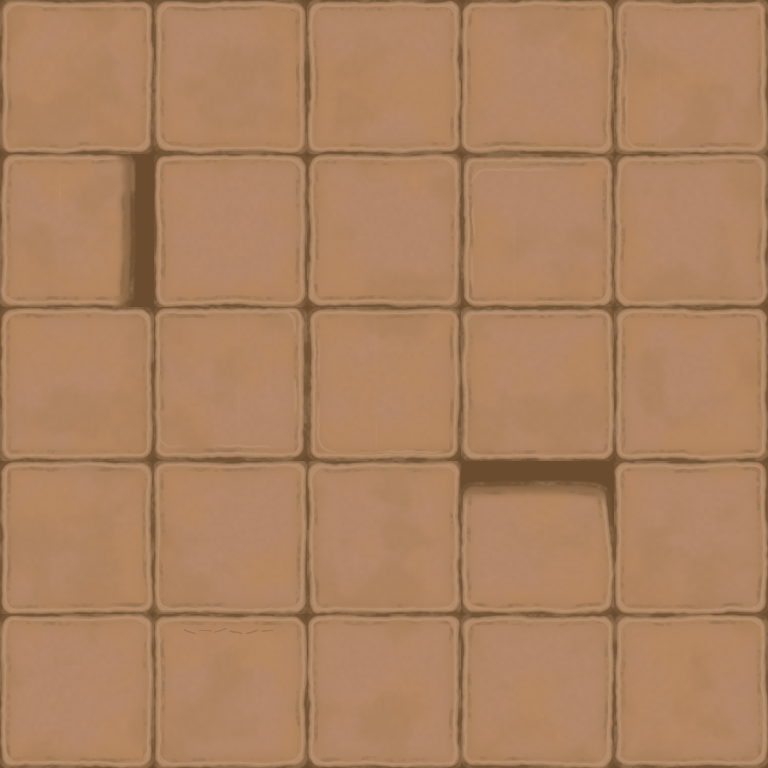
Write a Shadertoy shader that draws this texture.

```glsl
// Worn terracotta floor: a five by five grid of rounded clay tiles in brown grout.
// Each tile is a rounded box with its own insets; noise adds mottling, pale rims,
// edge dirt and scratches, and two shifted tiles leave wide open gaps.

const float TILES = 5.0;
const vec3 CLAY = vec3(0.71, 0.53, 0.38);
const vec3 ROSE = vec3(0.70, 0.53, 0.41);
const vec3 SHADE = vec3(0.65, 0.49, 0.34);
const vec3 RIM = vec3(0.72, 0.57, 0.45);
const vec3 DIRT = vec3(0.55, 0.42, 0.30);
const vec3 GROUT = vec3(0.45, 0.33, 0.21);
const vec3 PIT = vec3(0.42, 0.30, 0.18);

float hash(vec2 p) {
    vec3 q = fract(p.xyx * vec3(0.1031, 0.1030, 0.0973));
    q += dot(q, q.yzx + 33.33);
    return fract((q.x + q.y) * q.z);
}

float noise(vec2 p) {
    vec2 i = floor(p), f = fract(p);
    f = f * f * (3.0 - 2.0 * f);
    return mix(mix(hash(i), hash(i + vec2(1, 0)), f.x),
               mix(hash(i + vec2(0, 1)), hash(i + vec2(1, 1)), f.x), f.y);
}

float fbm(vec2 p) {
    float sum = 0.0, amp = 0.5;
    for (int i = 0; i < 4; i++) {
        sum += amp * noise(p);
        p = p * 2.03 + 17.0;
        amp *= 0.5;
    }
    return sum / 0.9375;
}

// Signed distance to a rounded box inset from the cell by left, bottom, right, top
float insetBox(vec2 f, vec4 inset, float radius) {
    vec2 lo = inset.xy, hi = 1.0 - inset.zw;
    vec2 q = abs(f - 0.5 * (lo + hi)) - 0.5 * (hi - lo) + radius;
    return length(max(q, 0.0)) + min(max(q.x, q.y), 0.0) - radius;
}

float line(float d, float width) {
    return 1.0 - smoothstep(0.3 * width, width, abs(d));
}

float segment(vec2 p, vec2 a, vec2 b) {
    vec2 ab = b - a;
    return length(p - a - ab * clamp(dot(p - a, ab) / dot(ab, ab), 0.0, 1.0));
}

float isTile(vec2 id, float column, float row) {
    return float(id == vec2(column, row));
}

// Extra width worn from each side of certain tiles
vec4 wornSides(vec2 id) {
    return isTile(id, 4.0, 4.0) * vec4(0.04, 0, 0, 0)
         + isTile(id, 3.0, 3.0) * vec4(0.035, 0, 0, 0.06)
         + isTile(id, 1.0, 2.0) * vec4(0, 0.05, 0.035, 0)
         + isTile(id, 2.0, 2.0) * vec4(0.03, 0.02, 0, 0);
}

void mainImage(out vec4 fragColor, in vec2 fragCoord) {
    vec2 p = fragCoord / iResolution.xy * TILES;
    vec2 id = min(floor(p), TILES - 1.0), cell = p - id;
    float aa = TILES / iResolution.y;
    vec2 seed = p + id * 13.7;

    // Hand-cut outline with shifted tiles
    vec2 wobble = vec2(noise(seed * 5.0), noise(seed * 5.0 + 40.0)) - 0.5;
    vec2 f = cell + 0.018 * wobble + 0.008 * (noise(seed * 24.0) - 0.5);
    float gapRight = isTile(id, 0.0, 3.0), gapTop = isTile(id, 3.0, 1.0);
    vec4 worn = wornSides(id);
    vec4 inset = vec4(0.011) + 0.2 * worn + vec4(0, 0, 0.14 * gapRight, 0.155 * gapTop);
    inset.z += gapTop * 0.05 * smoothstep(0.25, 0.9, cell.y);
    float d = insetBox(f, inset, 0.075);
    float open = max(gapRight * smoothstep(0.74, 0.82, f.x),
                     gapTop * smoothstep(0.70, 0.82, f.y));

    // Mottled clay
    float cloud = fbm(seed * 2.6), grain = fbm(seed * 38.0);
    float center = 1.0 - smoothstep(0.1, 0.55, length(cell - 0.5));
    vec3 color = mix(CLAY, ROSE, smoothstep(0.35, 0.65, cloud + 0.12 * center));
    color = mix(color, SHADE, 0.45 * smoothstep(0.5, 0.75, fbm(seed * 3.1 + 80.0)));
    color *= 0.985 + 0.03 * grain;

    // Soft dirt band, dusty border and pale ridges along the edge
    float blotch = noise(seed * 9.0);
    color = mix(color, SHADE, 0.65 * exp(-abs(d + 0.045) / 0.035) * (0.5 + 0.7 * grain));
    color = mix(color, DIRT, 0.55 * line(d + 0.047, 0.018) * smoothstep(0.4, 0.8, 0.5 * (blotch + grain)));
    float border = smoothstep(-0.042, -0.018, d) * (1.0 - open);
    color = mix(color, mix(SHADE, RIM, grain), 0.6 * border);
    float ridge = line(d + 0.023 + 0.01 * (blotch - 0.5), 0.009);
    float inner = insetBox(f, inset + 0.018 + worn, 0.1);
    ridge = max(ridge, line(inner + 0.008 * blotch, 0.012) * smoothstep(0.25, 0.6, noise(seed * 6.0 + 9.0)));
    color = mix(color, RIM, 0.65 * ridge * (1.0 - open));

    // Pale straight scratches on worn or shifted tiles
    float scratched = max(gapRight, step(0.01, dot(worn, vec4(1))));
    float scratchX = 0.2 + 0.45 * hash(id + 3.0);
    float scratch = line(cell.x - scratchX, max(0.008, aa)) * step(d, -0.05);
    color = mix(color, RIM, 0.35 * scratched * scratch * noise(seed * vec2(2, 7)));

    // Short hairline cracks near one tile's top
    for (float i = 0.0; i < 6.0; i++) {
        vec2 a = vec2(0.2 + 0.1 * i, 0.87 + 0.04 * hash(vec2(i, 2)));
        vec2 b = a + vec2(0.07, 0.06 * (hash(vec2(i, 5)) - 0.5));
        float crack = line(segment(f, a, b), max(0.007, aa));
        color = mix(color, DIRT, 0.6 * crack * isTile(id, 1.0, 0.0));
    }

    // Grout, corner pockets and deep gaps
    float contact = smoothstep(-0.016, 0.0, d) * (0.3 + 0.5 * blotch);
    color = mix(color, DIRT, contact);
    color = mix(color, GROUT, 0.6 * open * smoothstep(-0.08 - 0.05 * blotch, 0.0, d));
    vec3 joint = mix(DIRT, GROUT, smoothstep(0.25, 0.65, 0.6 * blotch + 0.4 * grain));
    joint = mix(joint, PIT, smoothstep(0.015, 0.04, d));
    color = mix(color, joint, smoothstep(-aa, aa, d));

    fragColor = vec4(color, 1.0);
}
```
